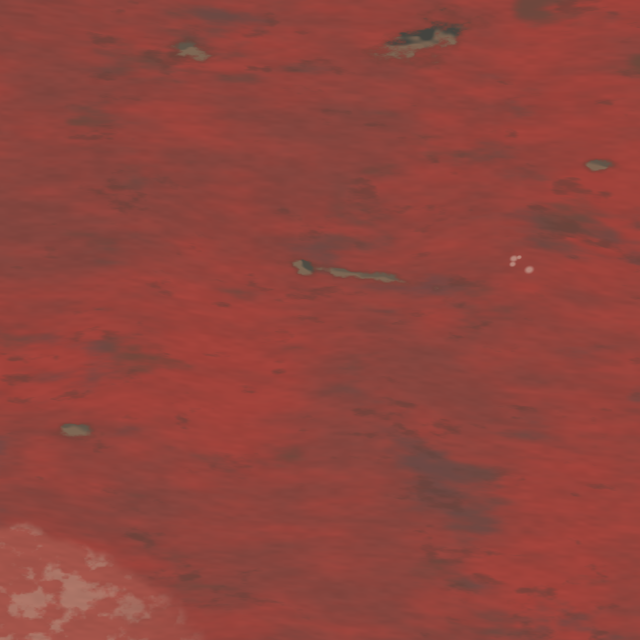
A three.js fragment shader for this texture:

```glsl
// Weathered red paint: soft tonal drifts, horizontal streaks and grey smudges
// from stretched value noise, with flaked chips, a long scratch, pale flecks
// and a rubbed, lighter patch in the lower left corner.
varying vec2 vUv;

float hash(vec2 p) {
  vec3 q = fract(vec3(p.xyx) * 0.1031);
  q += dot(q, q.yzx + 33.33);
  return fract((q.x + q.y) * q.z);
}

float noise(vec2 p) {
  vec2 i = floor(p), f = fract(p);
  f = f * f * (3.0 - 2.0 * f);
  return mix(mix(hash(i), hash(i + vec2(1.0, 0.0)), f.x),
             mix(hash(i + vec2(0.0, 1.0)), hash(i + 1.0), f.x), f.y);
}

float fbm(vec2 p) {
  float sum = 0.0, amp = 0.5;
  for (int i = 0; i < 4; i++) {
    sum += amp * noise(p);
    p = p * 2.03 + vec2(17.3, 9.7);
    amp *= 0.5;
  }
  return sum / 0.9375;
}

// Position inside a tilted ellipse, scaled so its rim has length 1
vec2 ellipseSpace(vec2 p, vec2 center, vec2 radius, float tilt) {
  float c = cos(tilt), s = sin(tilt);
  p -= center;
  return vec2(c * p.x + s * p.y, c * p.y - s * p.x) / radius;
}

// Flaked spot: brown halo, beige rim and a dark core toward the upper side
vec3 addChip(vec3 color, vec2 p, vec2 center, vec2 radius, float tilt, float core) {
  vec2 d = ellipseSpace(p, center, radius, tilt);
  float rough = fbm(p * vec2(38.0, 75.0) + 5.0) - 0.5;
  float r = length(d) + rough * 1.9;
  float halo = 1.0 - smoothstep(0.5, 1.7, r);
  float flake = 1.0 - smoothstep(0.45, 1.05, r);
  float grain = noise(p * vec2(60.0, 120.0));
  float dark = smoothstep(-0.25, 0.45, d.y + d.x * 0.3 + (grain - 0.5) * 1.3) * core;
  vec3 flakeColor = mix(vec3(0.50, 0.42, 0.34), vec3(0.24, 0.27, 0.25), dark);
  color = mix(color, vec3(0.40, 0.25, 0.21), halo * 0.55);
  return mix(color, flakeColor, flake * 0.88);
}

void main() {
  vec2 p = vUv;
  // Bend the grain slightly so the streaks wander
  vec2 g = p + 0.03 * vec2(noise(p * 6.0), noise(p * 5.0 + 31.0));
  g.y += 0.06 * p.x;

  float drift = fbm(g * vec2(3.2, 4.5) + 3.0);
  float streak = fbm(g * vec2(13.0, 46.0) + 40.0);
  float fiber = noise(g * vec2(55.0, 190.0));

  // Paint body, from clean red to dulled red
  float wear = smoothstep(0.26, 0.78, drift * 0.62 + streak * 0.38 + 0.05 * (p.y - 0.4));
  vec3 color = mix(vec3(0.625, 0.258, 0.228), vec3(0.515, 0.272, 0.245), wear);
  color *= 1.0 + 0.05 * (fiber - 0.5) + 0.07 * (0.5 - streak);

  // Grey and brown smudges broken up by the streaks
  float cloud = fbm(g * vec2(5.5, 8.5) + 71.0);
  float smudge = smoothstep(0.54, 0.74, cloud * 0.66 + streak * 0.34);
  vec3 grime = mix(vec3(0.41, 0.29, 0.29), vec3(0.40, 0.28, 0.22), noise(p * 9.0 + 8.0));
  color = mix(color, grime, smudge * 0.8);

  // Short dark scuffs along the grain
  float scuff = fbm(g * vec2(22.0, 60.0) + 90.0) * 0.6 + cloud * 0.4;
  color = mix(color, vec3(0.39, 0.25, 0.22), 0.55 * smoothstep(0.59, 0.74, scuff));

  // Rubbed corner patch with chalky speckles
  vec2 corner = p / vec2(0.32, 0.18);
  float reach = pow(corner.x, 1.5) + pow(corner.y, 1.5);
  reach += 0.22 * (fbm(p * 22.0) - 0.5);
  float patchMask = (1.0 - smoothstep(0.88, 1.06, reach)) * (1.0 - 0.45 * smoothstep(0.4, 1.0, corner.x));
  float chalk = smoothstep(0.48, 0.72, fbm(p * vec2(35.0, 50.0) + 12.0)
              + 0.14 * (1.0 - smoothstep(0.0, 0.09, distance(p, vec2(0.07, 0.06)))));
  vec3 rubbed = mix(vec3(0.635, 0.325, 0.285), vec3(0.68, 0.49, 0.43), chalk * 0.8);
  color = mix(color, rubbed * (0.97 + 0.06 * fiber), patchMask);

  // Large chip, long scratch with a dark head, then smaller chips
  color = addChip(color, p, vec2(0.66, 0.937), vec2(0.062, 0.026), 0.35, 1.0);
  color = addChip(color, p, vec2(0.56, 0.571), vec2(0.105, 0.007), -0.15, 0.4);
  color = addChip(color, p, vec2(0.475, 0.585), vec2(0.022, 0.011), -0.4, 0.8);
  for (int i = 0; i < 3; i++) {
    float n = float(i);
    vec2 spot = fract(vec2(0.30, 0.92) + n * vec2(0.82, 0.41));
    color = addChip(color, p, spot, vec2(0.034, 0.013) * (1.0 - 0.2 * n), -0.1, 0.5);
  }

  // Tiny pale flecks in a loose cluster
  for (int i = 0; i < 4; i++) {
    float n = float(i);
    vec2 spot = vec2(0.79, 0.575) + 0.05 * vec2(hash(vec2(n, 3.0)), 0.5 * hash(vec2(n, 8.0)));
    vec2 d = ellipseSpace(p, spot, vec2(0.009, 0.007) * (1.0 - 0.15 * n), 0.3);
    color = mix(color, vec3(0.74, 0.57, 0.52), 0.85 * (1.0 - smoothstep(0.3, 1.1, length(d))));
  }

  gl_FragColor = vec4(color, 1.0);
}
```
